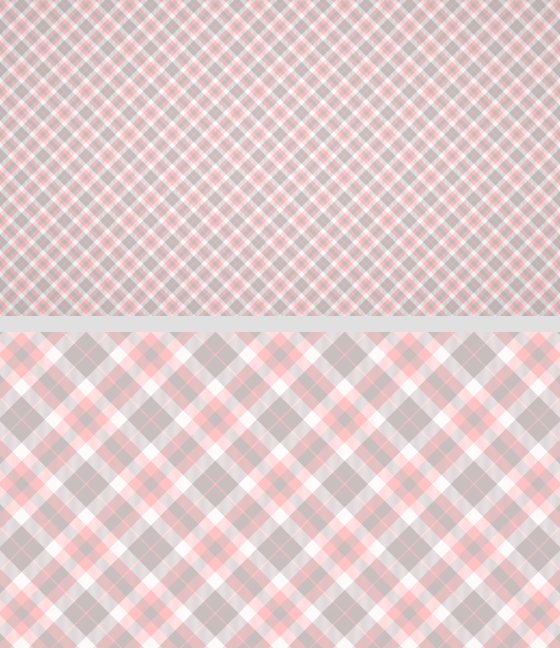
Top, the full canvas; bottom, a detail of the centre.
Reproduce this pattern procedurally as a Shadertoy shader.

```glsl
const float REPEATS_ACROSS = 13.0;
const float TAU = 6.2831853;

const vec3 GREY = vec3(0.775, 0.735, 0.735);
const vec3 PINK = vec3(0.985, 0.750, 0.755);
const vec3 WHITE = vec3(0.985, 0.965, 0.965);

// Box-filtered coverage of a stripe repeating once per unit
float stripe(float x, float centre, float halfWidth, float blur) {
    float d = fract(x - centre + 0.5) - 0.5;
    return clamp((d + halfWidth) / blur + 0.5, 0.0, 1.0)
         - clamp((d - halfWidth) / blur + 0.5, 0.0, 1.0);
}

// Thread colours along one axis of the tartan
vec3 threads(float x, float blur) {
    vec3 col = GREY;
    col = mix(col, PINK, stripe(x, 0.0, 0.25, blur));
    col = mix(col, GREY, stripe(x, 0.0, 0.06, blur));
    col = mix(col, PINK, stripe(x, 0.5, 0.009, blur));
    float white = stripe(x, 0.25, 0.07, blur) + stripe(x, 0.75, 0.07, blur);
    return mix(col, WHITE, white);
}

// Even blend of warp and weft with a faint twill ripple
vec3 weave(vec2 p, float blur) {
    float twill = 0.5 + 0.06 * cos(TAU * 5.0 * (p.x + p.y));
    return mix(threads(p.x, blur), threads(p.y, blur), twill);
}

// Soft light that falls off toward the corners
float softLight(vec2 uv) {
    vec2 d = uv - vec2(0.5, 0.52);
    return 1.02 - 0.16 * dot(d, d);
}

void mainImage(out vec4 fragColor, in vec2 fragCoord) {
    vec2 p = (fragCoord - 0.5 * iResolution.xy) / iResolution.x;
    p.y -= 0.0035;

    // Diagonal axes, one unit per repeat
    vec2 diagonal = REPEATS_ACROSS * vec2(p.x + p.y, p.x - p.y);
    float blur = 1.4 * REPEATS_ACROSS / iResolution.x;

    vec3 col = weave(diagonal, blur) * softLight(fragCoord / iResolution.xy);
    fragColor = vec4(clamp(col, 0.0, 1.0), 1.0);
}
```
